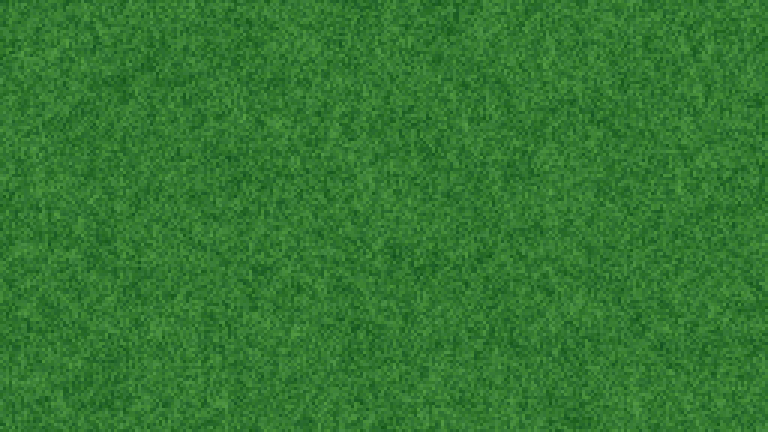
Write a WebGL 2 fragment shader that draws this texture.

```glsl
#version 300 es
precision highp float;
// Draws pixelated grass: a fine grid of mottled green cells with soft patches.

uniform vec2 u_resolution;
out vec4 fragColor;

// Integer hash of a cell and a seed, from 0 to 1
float hash(vec2 cell, uint seed) {
    uvec2 q = uvec2(ivec2(cell) + 1024);
    uint n = q.x * 1597334677u ^ q.y * 3812015801u ^ seed * 2654435769u;
    n = (n ^ (n >> 16)) * 2146121005u;
    n = (n ^ (n >> 15)) * 2221713035u;
    n ^= n >> 16;
    return float(n >> 8) / 16777216.0;
}

float cornerSlope(vec2 corner, vec2 offset, uint seed) {
    float angle = 6.2832 * hash(corner, seed);
    return dot(vec2(cos(angle), sin(angle)), offset);
}

float gradientNoise(vec2 p, uint seed) {
    vec2 i = floor(p), f = fract(p);
    vec2 u = f * f * f * (f * (f * 6.0 - 15.0) + 10.0);
    vec2 e = vec2(1.0, 0.0);
    float low = mix(cornerSlope(i, f, seed), cornerSlope(i + e, f - e, seed), u.x);
    float high = mix(cornerSlope(i + e.yx, f - e.yx, seed),
                     cornerSlope(i + 1.0, f - 1.0, seed), u.x);
    return mix(low, high, u.y);
}

vec3 grassCell(vec2 cell) {
    // Single grains, and short upright blades two cells tall
    float grain = hash(cell, 1u) - 0.5;
    float stagger = floor(2.0 * hash(vec2(cell.x, 0.0), 2u));
    float blade = hash(vec2(cell.x, floor((cell.y + stagger) * 0.5)), 3u) - 0.5;

    // Soft light and dark patches
    float patches = 1.2 * gradientNoise(cell * vec2(0.21, 0.16), 4u)
                  + 0.6 * gradientNoise(cell * 0.045, 5u);

    // Brightness along the green ramp, then a shift from bluish to yellowish
    float light = 2.6 * grain + 1.5 * blade + patches;
    float warmth = 2.0 * hash(cell, 6u) - 1.0;
    return vec3(0.201, 0.469, 0.191)
         + light * vec3(0.050, 0.055, 0.033)
         + warmth * vec3(0.002, 0.008, -0.027);
}

void main() {
    // Four samples per pixel smooth the cell edges; 144 cells fill the height
    vec3 color = vec3(0.0);
    for (int s = 0; s < 4; s++) {
        vec2 jitter = vec2(s & 1, s >> 1) * 0.5 - 0.25;
        vec2 p = (gl_FragCoord.xy + jitter) / u_resolution.y;
        color += grassCell(floor(p * 144.0));
    }
    fragColor = vec4(color * 0.25, 1.0);
}
```
